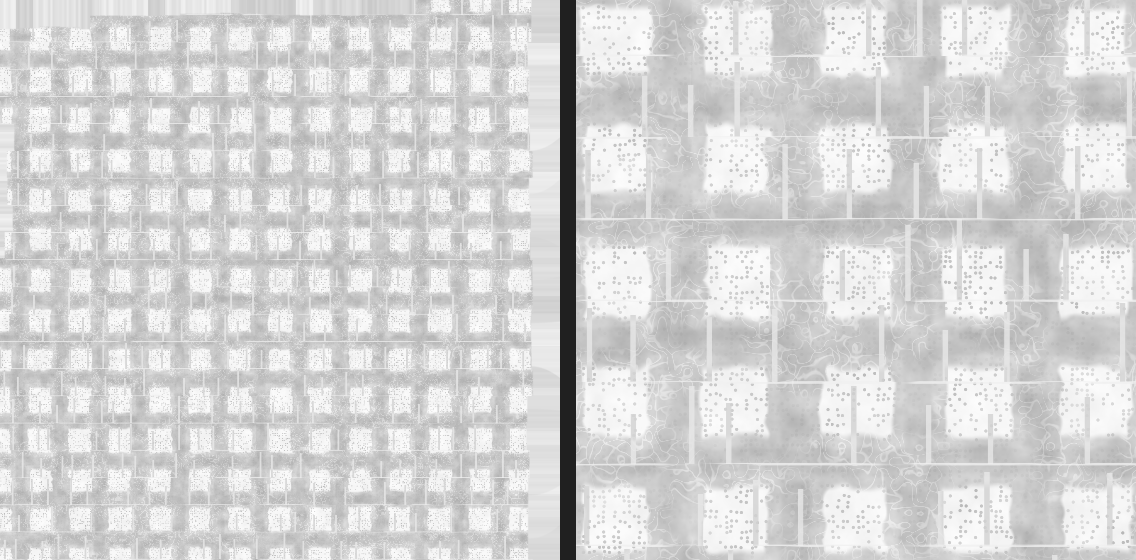
Left, the full canvas; right, a detail of the centre.
Give the GLSL for this pattern, as a Shadertoy shader.

```glsl
#define CELLS 14.0
#define COURSES 20.57
#define BRICKS 28.0
#define CRACK_SCALE 88.0
#define SPECK_SCALE 330.0
#define JOINT_WIDTH 0.0032
#define SEAM_WIDTH 0.0015
#define RIGHT_EDGE 0.946
#define WHITE_TONE 0.965
#define GREY_TONE 0.805
#define CORE_DROP 0.04

float hash(vec2 p) {
    vec3 q = fract(vec3(p.xyx) * 0.1031);
    q += dot(q, q.yzx + 33.33);
    return fract((q.x + q.y) * q.z);
}

float noise(vec2 p) {
    vec2 i = floor(p), f = fract(p);
    f = f * f * (3.0 - 2.0 * f);
    return mix(mix(hash(i), hash(i + vec2(1, 0)), f.x),
               mix(hash(i + vec2(0, 1)), hash(i + vec2(1, 1)), f.x), f.y);
}

float fbm(vec2 p) {
    float sum = 0.0, gain = 0.5;
    for (int i = 0; i < 4; i++) {
        sum += gain * noise(p);
        p = p * 2.07 + 17.3;
        gain *= 0.5;
    }
    return sum / 0.9375;
}

// Gap between the two nearest scattered points: small along a crack
float crackGap(vec2 p) {
    vec2 base = floor(p);
    float nearest = 9.0, second = 9.0;
    for (int y = -1; y <= 1; y++)
    for (int x = -1; x <= 1; x++) {
        vec2 id = base + vec2(x, y);
        float d = length(id + vec2(hash(id + 3.1), hash(id + 71.7)) - p);
        second = min(second, max(nearest, d));
        nearest = min(nearest, d);
    }
    return second - nearest;
}

float band(float d, float width, float aa) {
    return 1.0 - smoothstep(0.5 * width - 0.5 * aa, 0.5 * width + 0.5 * aa, abs(d));
}

// Streaks that vary along one coordinate only
float streaks(float x, float seed) {
    float broad = hash(vec2(floor(x * 34.0), seed));
    float fine = noise(vec2(x * 240.0, seed + 9.0));
    return 0.77 + 0.12 * broad + 0.07 * fine;
}

// Horizontal smears with curved, pointed wedges
float wedges(vec2 p, float aa) {
    float t = max((p.x - RIGHT_EDGE) / (1.0 - RIGHT_EDGE), 0.0);
    float y = p.y * 13.0, row = floor(y);
    float bend = (hash(vec2(row, 5.0)) - 0.5) * 0.7;
    float split = smoothstep(-13.0 * aa, 13.0 * aa, fract(y) - 0.5 - bend * t * t);
    float tone = mix(hash(vec2(row, 8.0)), hash(vec2(row, 13.0)), split);
    return mix(0.8 + 0.14 * tone, streaks(p.y, 4.0) + 0.03, 0.4);
}

float cloth(vec2 p, float aa) {
    // Brick courses with jittered upright joints
    vec2 wall = vec2(p.x * BRICKS, p.y * COURSES - 0.54);
    float course = floor(wall.y);
    wall.x += hash(vec2(course, 2.0));
    vec2 cell = vec2(floor(wall.x), course);
    float joint = 0.5 + 0.6 * (hash(cell + 40.0) - 0.5);
    float offset = fract(wall.x) - joint;
    vec2 brick = cell + vec2(step(0.0, offset), 0.0);

    // Gingham, slightly displaced in every brick
    vec2 slip = vec2(hash(brick + 11.0), hash(vec2(course, 23.0))) - 0.5;
    vec2 wobble = vec2(noise(p * 130.0), noise(p * 130.0 + 50.0)) - 0.5;
    vec2 d = abs(fract((p + 0.005 * slip + 0.004 * wobble) * CELLS + 0.5) - 0.5);
    vec2 inside = 1.0 - smoothstep(vec2(0.25), vec2(0.29, 0.33), d);
    vec2 core = smoothstep(vec2(0.35), vec2(0.41), d);
    float white = inside.x * inside.y;
    float tone = mix(GREY_TONE - CORE_DROP * max(core.x, core.y), WHITE_TONE, white);

    // Mottling and pale cracks
    tone += (fbm(p * 75.0) - 0.5) * mix(0.18, 0.07, white);
    float crack = 1.0 - smoothstep(0.03, 0.16, crackGap(p * CRACK_SCALE + 2.0 * wobble));
    tone += 0.075 * crack * (1.0 - white) * smoothstep(0.25, 0.65, noise(p * 45.0));

    // Dark specks, densest on the white squares
    vec2 grain = p * SPECK_SCALE, id = floor(grain);
    vec2 centre = 0.3 + 0.4 * vec2(hash(id + 5.0), hash(id + 19.0));
    float soft = 0.5 * SPECK_SCALE * aa;
    float speck = 1.0 - smoothstep(0.32 - soft, 0.32 + soft, length(fract(grain) - centre));
    speck *= step(0.62, hash(id)) * (0.35 + 0.65 * noise(p * 60.0));
    tone -= speck * mix(0.03, 0.24, white);

    // Worn joints and seams, pale on grey and grey on white
    float worn = step(0.25, hash(cell + 60.0)) * step(0.4 * hash(cell + 80.0), fract(wall.y));
    float upright = band(offset / BRICKS, JOINT_WIDTH, aa) * worn;
    float level = (fract(wall.y + 0.5) - 0.5) / COURSES;
    float seam = band(level, SEAM_WIDTH, aa) * smoothstep(0.2, 0.55, noise(vec2(p.x * 40.0, course)));
    tone = mix(tone, mix(0.91, 0.82, white), 0.8 * upright);
    return mix(tone, 0.94, 0.8 * seam);
}

void mainImage(out vec4 fragColor, in vec2 fragCoord) {
    vec2 p = fragCoord / iResolution.xy;
    p.y = 1.0 - p.y;
    float aa = 1.0 / iResolution.y;

    // Ragged limits of the cloth
    float course = floor(p.y * COURSES - 0.54);
    float right = RIGHT_EDGE + 0.012 * (hash(vec2(course, 31.0)) - 0.5);
    float top = p.x < 0.16 ? 0.05 : (p.x < 0.74 ? 0.026 : -0.01);
    top += 0.006 * (hash(vec2(floor(p.x * BRICKS), 37.0)) - 0.5);
    float left = 0.028 * hash(vec2(course, 43.0)) * step(0.18, p.y) * step(p.y, 0.46) - aa;

    float tone = cloth(p, aa);
    tone = mix(streaks(p.y, 6.0), tone, smoothstep(-aa, aa, p.x - left));
    tone = mix(streaks(p.x, 1.0), tone, smoothstep(-aa, aa, p.y - top));
    tone = mix(tone, wedges(p, aa), smoothstep(-aa, aa, p.x - right));
    fragColor = vec4(vec3(clamp(tone, 0.0, 1.0)), 1.0);
}
```
